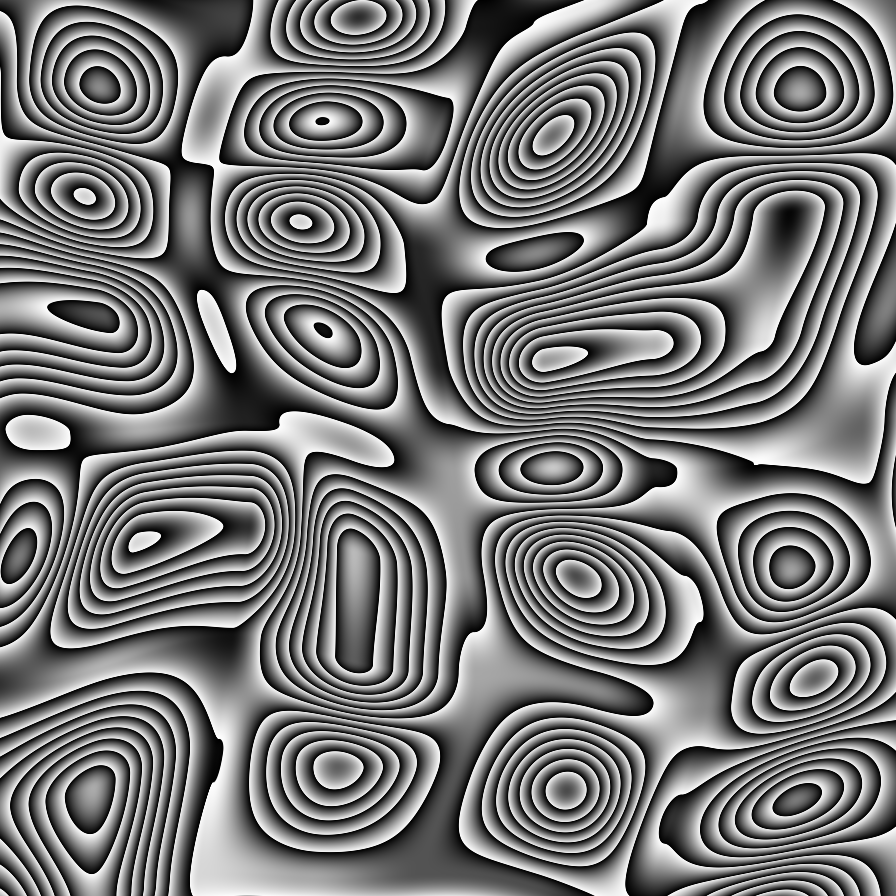
Reproduce this pattern procedurally as a WebGL 1 fragment shader.

```glsl
precision highp float;

// Sawtooth contour bands over a smooth field of rounded peaks and pits.
// Heights come from a hashed lattice whose even nodes stay near zero, which
// leaves flat grey corridors; layered sines bend and slant the lattice.

uniform vec2 u_resolution;

const float LATTICE = 8.0;       // lattice steps over the canvas height
const float PEAK_BANDS = 9.0;    // bands from a corridor to a tall peak
const float EDGE_BANDS = 8.0;    // strongest height between two cells
const float CORNER_BANDS = 1.2;  // slight height at cell corners
const float REST_LEVEL = 0.56;   // grey of the corridors

float hash(vec2 p) {
  return fract(sin(dot(p, vec2(127.1, 311.7))) * 43758.55);
}

// Signed height of one lattice node, by its place in a two by two cell.
float nodeHeight(vec2 node) {
  float r = hash(node + 17.0) * 2.0 - 1.0;
  vec2 odd = mod(node, 2.0);
  float kind = odd.x + odd.y;
  float centre = (r < 0.0 ? -1.0 : 1.0) * mix(0.35, 1.0, abs(r)) * PEAK_BANDS;
  float edge = r * abs(r) * EDGE_BANDS;
  if (kind > 1.5) return centre;
  return kind > 0.5 ? edge : r * CORNER_BANDS;
}

// Smooth blend of the four surrounding nodes.
float latticeNoise(vec2 p) {
  vec2 cell = floor(p);
  vec2 f = fract(p);
  f = f * f * (3.0 - 2.0 * f);
  float low = mix(nodeHeight(cell), nodeHeight(cell + vec2(1.0, 0.0)), f.x);
  float high = mix(nodeHeight(cell + vec2(0.0, 1.0)),
                   nodeHeight(cell + vec2(1.0, 1.0)), f.x);
  return mix(low, high, f.y);
}

// Gentle bending by two layers of sines.
vec2 bend(vec2 p) {
  vec2 broad = sin(p.yx * vec2(1.05, 0.85) + p * 0.35 + vec2(0.6, 2.1));
  vec2 fine = sin(p.yx * vec2(1.9, 2.2) - p * 0.5 + vec2(4.0, 1.3));
  return p + 0.24 * broad + 0.08 * fine;
}

float bandHeight(vec2 uv) {
  return latticeNoise(bend(uv * LATTICE)) + REST_LEVEL;
}

// Rising ramp whose sudden drop is softened over the given width.
float sawtooth(float value, float width) {
  float ramp = fract(value);
  return ramp * (1.0 - smoothstep(1.0 - width, 1.0, ramp));
}

void main() {
  float texel = 1.0 / u_resolution.y;
  vec2 uv = gl_FragCoord.xy * texel;
  float height = bandHeight(uv);

  // Height change across one pixel sets the softening of the drop.
  vec2 slope = vec2(bandHeight(uv + vec2(texel, 0.0)),
                    bandHeight(uv + vec2(0.0, texel))) - height;
  float width = clamp(length(slope), 0.0005, 0.5);

  gl_FragColor = vec4(vec3(sawtooth(height, width)), 1.0);
}
```
